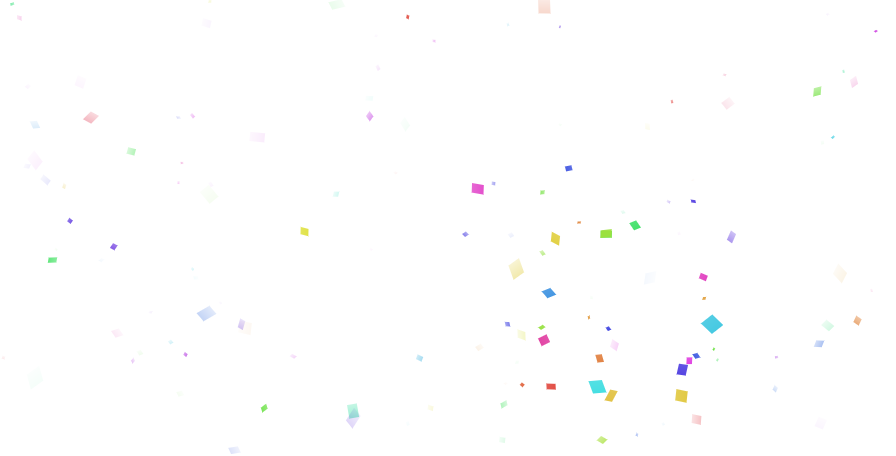
A WebGL 1 fragment shader for this background:

```glsl
precision highp float;
// Confetti on white: small tilted, sheared paper flakes scattered at random.
// One loop hashes each flake's place, size, turn, hue and opacity; most are
// faint, while the first few form a vivid cluster right of the middle.

uniform vec2 u_resolution;

#define FLAKES 135
#define VIVID_FLAKES 24.0
#define CLUSTER_CENTER vec2(0.70, 0.33)
#define CLUSTER_SPREAD vec2(0.25, 0.50)
#define MIN_RADIUS 0.0028
#define MAX_RADIUS 0.0180
#define MIN_OPACITY 0.035
#define MAX_OPACITY 0.92
#define DARK_CHANNEL 0.24
#define LIGHT_CHANNEL 0.88

// Random value for one property (salt) of one flake (id).
float hash(float id, float salt) {
  return fract(sin(id * 12.9898 + salt * 78.233) * 43758.5453);
}

vec3 paperColor(float hue) {
  vec3 wheel = abs(fract(hue + vec3(0.0, 0.6667, 0.3333)) * 6.0 - 3.0) - 1.0;
  return mix(vec3(DARK_CHANNEL), vec3(LIGHT_CHANNEL), clamp(wheel, 0.0, 1.0));
}

vec2 rotate(vec2 p, float angle) {
  float c = cos(angle), s = sin(angle);
  return vec2(c * p.x - s * p.y, s * p.x + c * p.y);
}

void main() {
  float pixel = 1.0 / u_resolution.y;
  vec2 uv = gl_FragCoord.xy * pixel;
  float aspect = u_resolution.x * pixel;
  vec3 color = vec3(1.0);

  for (int i = 0; i < FLAKES; i++) {
    float id = float(i) + 1.0;
    float vivid = step(id, VIVID_FLAKES);

    // Placement: over the whole canvas, or inside the cluster
    vec2 center = vec2(hash(id, 1.0), hash(id, 2.0));
    vec2 clustered = CLUSTER_CENTER + (center - 0.5) * CLUSTER_SPREAD;
    center = mix(center, clustered, vivid) * vec2(aspect, 1.0);

    // Shape: a rotated, sheared rectangle
    float spread = hash(id, 3.0);
    float radius = mix(MIN_RADIUS, MAX_RADIUS, spread * spread);
    vec2 halfSize = radius * vec2(1.0, mix(0.6, 1.0, hash(id, 4.0)));
    vec2 p = rotate(uv - center, 3.14159 * hash(id, 5.0));
    p.x += p.y * (hash(id, 6.0) - 0.5) * 0.8;
    vec2 edge = abs(p) - halfSize;
    float coverage = clamp(0.5 - max(edge.x, edge.y) / pixel, 0.0, 1.0);

    // Opacity: faint flakes also fade across their face
    float fade = pow(hash(id, 7.0), 3.2);
    float opacity = mix(MIN_OPACITY, MAX_OPACITY, max(fade, vivid));
    float slope = clamp(p.x / halfSize.x, -1.0, 1.0);
    opacity *= 1.0 + 0.45 * (1.0 - opacity) * slope;

    color = mix(color, paperColor(hash(id, 8.0)), coverage * opacity);
  }

  gl_FragColor = vec4(color, 1.0);
}
```
